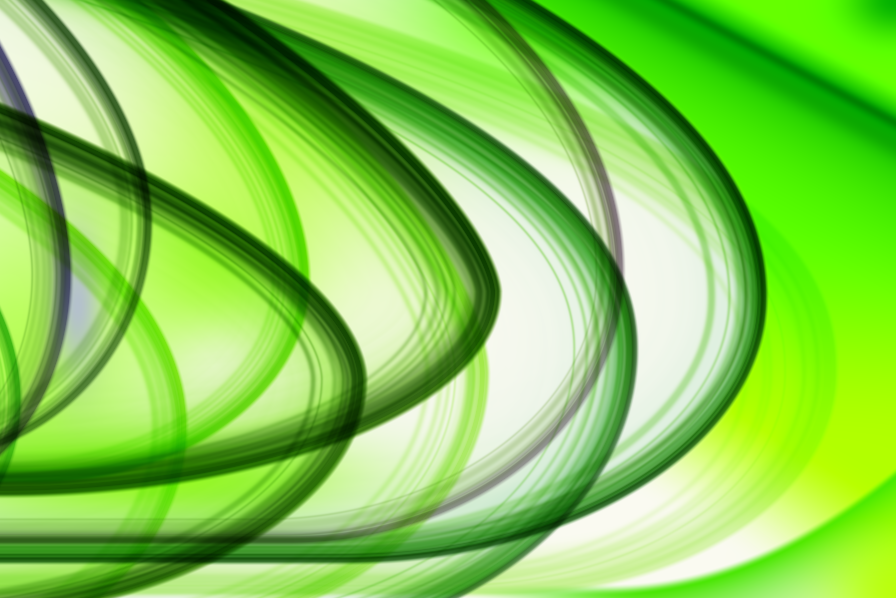
Write a WebGL 2 fragment shader that draws this background.

```glsl
#version 300 es
precision highp float;
// Translucent green ribbons sweeping in hooked arcs over a white and lime ground.
// Each arc is a power curve above its apex and a quarter ellipse below it;
// ribbons multiply into the ground with soft bodies, streaks and fanned strands.

uniform vec2 u_resolution;
out vec4 fragColor;

const vec3 WHITE = vec3(0.98, 0.98, 0.95);
const vec3 LIME = vec3(0.44, 1.0, 0.02);
const vec3 YELLOW = vec3(0.72, 1.0, 0.03);
const vec3 ACID = vec3(0.60, 0.98, 0.08);
const vec3 PALE_LIME = vec3(0.80, 0.98, 0.42);
const vec3 LAVENDER = vec3(0.70, 0.70, 0.88);
const vec3 EMERALD = vec3(0.0, 0.60, 0.05);
const vec3 FOREST = vec3(0.09, 0.25, 0.05);
const vec3 GREEN = vec3(0.22, 0.64, 0.13);
const vec3 LEAF = vec3(0.52, 0.88, 0.06);
const vec3 TEAL = vec3(0.74, 0.89, 0.82);
const vec3 INDIGO = vec3(0.24, 0.23, 0.42);
const vec3 PLUM = vec3(0.42, 0.36, 0.42);
const float SATURATION = 1.15;
const float EDGE = 0.005;       // softness of the outer edge
const float STREAKS = 11.0;     // streak frequency across a ribbon
const float TAIL = 0.75;        // strength left in the lower tails
const int STRANDS = 6;          // fine strands fanned inside a ribbon

// apex: rightmost point; rise: scale and power above; fall: ellipse radii below
struct Arc { vec2 apex; vec2 rise; vec2 fall; };

const Arc OUTER = Arc(vec2(1.283, 0.502), vec2(1.7, 2.1), vec2(0.703, 0.443));
const Arc MIDDLE = Arc(vec2(1.066, 0.414), vec2(2.2, 2.14), vec2(0.713, 0.508));
const Arc INNER = Arc(vec2(0.838, 0.512), vec2(1.4, 1.54), vec2(0.836, 0.342));
const Arc LEFT = Arc(vec2(0.613, 0.365), vec2(2.46, 1.8), vec2(0.78, 0.41));
const Arc BRIGHT = Arc(vec2(0.518, 0.531), vec2(1.19, 1.9), vec2(0.46, 0.338));

float hash(float n) { return fract(sin(n * 127.1) * 43758.5); }

float noise(float x) {
  return mix(hash(floor(x)), hash(floor(x) + 1.0), smoothstep(0.0, 1.0, fract(x)));
}

// Approximate signed distance, positive on the outer side
float arcDistance(vec2 p, Arc a) {
  float dy = p.y - a.apex.y;
  if (dy > 0.0) {
    float reach = a.rise.x * pow(dy, a.rise.y);
    float slope = reach * a.rise.y / max(dy, 1e-4);
    return (p.x - a.apex.x + reach) / sqrt(1.0 + slope * slope);
  }
  vec2 q = vec2(max(p.x - a.apex.x + a.fall.x, 0.0), dy) / a.fall;
  float l = length(q) + 1e-4;
  return (l - 1.0) * l / (length(q / a.fall) + 1e-4);
}

float line(float d, float width) { return exp(-d * d / (width * width)); }

void stain(inout vec3 col, vec3 tint, float amount) { col *= mix(vec3(1), tint, amount); }

void glow(inout vec3 col, vec2 p, vec2 centre, vec2 radius, vec3 tint, float amount) {
  vec2 q = (p - centre) / radius;
  col = mix(col, tint, amount * exp(-dot(q, q)));
}

// Wide fade on the inner side of an arc
void veil(inout vec3 col, vec2 p, Arc a, float width, vec3 tint, float amount) {
  float d = arcDistance(p, a);
  float streak = 0.75 + 0.25 * noise(d / width * STREAKS);
  stain(col, tint, amount * streak * smoothstep(EDGE, -EDGE, d) * exp(min(d, 0.0) / width));
}

void ribbon(inout vec3 col, vec2 p, Arc a, float width, vec3 tint, float opacity) {
  float d = arcDistance(p, a);
  float dy = p.y - a.apex.y;
  float t = -d / (width * (1.0 + 1.3 * max(dy, 0.0)));
  opacity *= mix(TAIL, 1.0, smoothstep(-0.15, 0.08, dy));
  float streak = 0.7 + 0.3 * noise(t * STREAKS + a.apex.x * 90.0);
  float body = smoothstep(EDGE, -EDGE, d) * (1.0 - smoothstep(0.3, 1.2, t)) * streak;
  float rim = 0.45 * line(d + 0.2 * width, 0.004);
  stain(col, tint, opacity * min(body + rim, 1.0));
  // Strands drift away from the body along the arc
  for (int i = 1; i <= STRANDS; i++) {
    float k = float(i);
    Arc s = a;
    s.apex.x -= width * (0.3 * k + 0.3 * hash(k + a.apex.x));
    s.rise.x *= 1.0 + 0.03 * k;
    s.fall.y *= 1.0 - 0.015 * k;
    float hair = line(arcDistance(p, s), 0.002 + 0.004 * hash(k * 3.0 + a.apex.y));
    stain(col, mix(tint, LEAF, 0.5), hair * opacity * 0.38);
  }
}

vec3 ground(vec2 p) {
  vec3 col = WHITE;
  // Lime pools on the left and along the top
  glow(col, p, vec2(0.04, 0.42), vec2(0.22, 0.28), ACID, 0.6);
  glow(col, p, vec2(0.36, 0.56), vec2(0.16, 0.16), ACID, 0.7);
  glow(col, p, vec2(0.46, 0.79), vec2(0.22, 0.22), PALE_LIME, 0.9);
  glow(col, p, vec2(0.92, 0.98), vec2(0.25, 0.15), LIME, 0.85);
  glow(col, p, vec2(0.28, 0.20), vec2(0.30, 0.07), ACID, 0.8);
  glow(col, p, vec2(0.38, 0.37), vec2(0.09, 0.08), WHITE, 0.85);
  glow(col, p, vec2(0.13, 0.49), vec2(0.04, 0.12), LAVENDER, 0.8);
  // Vivid field beyond the outer arc
  float beyond = smoothstep(-0.025, 0.01, arcDistance(p, OUTER));
  float field = beyond * smoothstep(0.03, 0.32, p.y + 0.6 * (p.x - 1.3));
  col = mix(col, mix(YELLOW, LIME, smoothstep(0.25, 0.65, p.y)), field);
  // Emerald diagonals in the upper right
  float diagonal = (p.y - 1.0 + 0.53 * (p.x - 1.113)) * 0.88;
  float shade = smoothstep(0.06, -0.01, diagonal) * exp(min(diagonal, 0.0) * 9.0);
  col = mix(col, EMERALD, beyond * shade * 0.95);
  stain(col, GREEN, beyond * line(diagonal, 0.010) * 0.7);
  stain(col, GREEN, beyond * line(diagonal + 0.035, 0.02) * 0.35);
  glow(col, p, vec2(1.5, 1.0), vec2(0.08, 0.06), EMERALD, 0.85);
  // Green swoosh rising along the lower right
  float rise = p.y - 0.012 - 0.85 * pow(max(p.x - 1.02, 0.0), 2.0);
  float swoosh = smoothstep(0.012, -0.008, rise) * exp(min(rise, 0.0) * 11.0);
  col = mix(col, mix(EMERALD, LIME, 0.65), swoosh * smoothstep(0.75, 1.1, p.x));
  glow(col, p, vec2(1.5, 0.0), vec2(0.12, 0.11), YELLOW, 0.8);
  return col;
}

void main() {
  vec2 p = gl_FragCoord.xy / u_resolution * vec2(1.5, 1.0);
  vec3 col = ground(p);
  // Pale veils
  veil(col, p, OUTER, 0.09, TEAL, 0.9);
  veil(col, p, MIDDLE, 0.08, TEAL, 0.9);
  veil(col, p, INNER, 0.08, LEAF, 0.85);
  veil(col, p, LEFT, 0.08, LEAF, 0.85);
  veil(col, p, BRIGHT, 0.05, LEAF, 0.5);
  ribbon(col, p, Arc(vec2(1.402, 0.375), vec2(2.65, 2.3), vec2(0.56, 0.371)), 0.08, LEAF, 0.4);
  // Lime and violet bands
  ribbon(col, p, Arc(vec2(0.818, 0.375), vec2(1.06, 1.7), vec2(0.64, 0.45)), 0.05, LEAF, 0.7);
  ribbon(col, p, BRIGHT, 0.03, LEAF, 0.85);
  ribbon(col, p, Arc(vec2(0.313, 0.287), vec2(1.69, 2.0), vec2(0.45, 0.39)), 0.03, LEAF, 0.8);
  ribbon(col, p, Arc(vec2(0.120, 0.541), vec2(0.66, 1.8), vec2(0.28, 0.37)), 0.035, INDIGO, 0.9);
  ribbon(col, p, Arc(vec2(1.044, 0.541), vec2(1.18, 2.1), vec2(0.56, 0.45)), 0.024, PLUM, 0.8);
  // Dark sweeps
  ribbon(col, p, Arc(vec2(0.035, 0.33), vec2(1.5, 2.0), vec2(0.2, 0.25)), 0.02, GREEN, 0.8);
  ribbon(col, p, Arc(vec2(0.254, 0.629), vec2(1.2, 1.9), vec2(0.39, 0.40)), 0.024, FOREST, 0.8);
  ribbon(col, p, MIDDLE, 0.055, GREEN, 0.9);
  ribbon(col, p, MIDDLE, 0.012, PLUM, 0.6);
  ribbon(col, p, OUTER, 0.05, GREEN, 0.95);
  ribbon(col, p, OUTER, 0.018, FOREST, 0.75);
  ribbon(col, p, LEFT, 0.05, FOREST, 0.92);
  ribbon(col, p, INNER, 0.065, FOREST, 1.0);
  float grey = dot(col, vec3(0.3, 0.6, 0.1));
  fragColor = vec4(clamp(mix(vec3(grey), col, SATURATION), 0.0, 1.0), 1.0);
}
```
